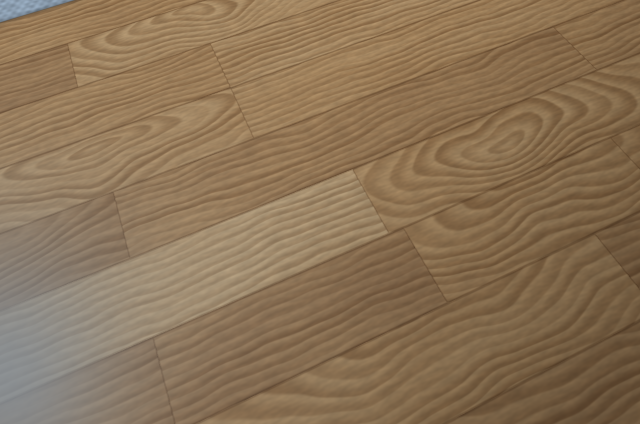
Reproduce this texture procedurally as a Shadertoy shader.

```glsl
const vec3 WOOD_DARK  = vec3(0.50, 0.385, 0.275);
const vec3 WOOD_MID   = vec3(0.635, 0.515, 0.365);
const vec3 WOOD_LIGHT = vec3(0.69, 0.60, 0.465);
const vec3 GRAIN_TINT = vec3(0.76, 0.69, 0.62);
const vec3 SEAM_TINT  = vec3(0.74, 0.68, 0.62);
const vec3 CARPET     = vec3(0.53, 0.60, 0.67);
const vec3 GLARE      = vec3(0.52, 0.56, 0.60);

const float RINGS = 9.0;          // growth rings per strip width
const float GRAIN_STRENGTH = 0.85;
const float SEAM_WIDTH = 0.016;   // in strip widths
const float HEART_OFFSET = 3.3;   // from end joint to centre of the rings
const int   ROWS = 9;

// Per row: position of an end joint and strip length, in strip widths
const float JOINT[ROWS]  = float[](20.0, 3.75, 7.1, 7.1, 3.95, 8.72, 9.03, 12.27, 20.0);
const float STRIP[ROWS]  = float[](20.0, 12.0, 11.0, 11.0, 11.15, 11.5, 5.03, 11.0, 20.0);
// Per row, before and after the joint: brightness and cathedral figure
const vec2 TONE[ROWS] = vec2[](vec2(0.0), vec2(-0.3, 0.3), vec2(0.0, 0.25),
    vec2(0.25, 0.0), vec2(-0.4, -0.2), vec2(0.75, 0.05), vec2(-0.4, 0.0),
    vec2(0.0, -0.3), vec2(-0.25));
const vec2 FIGURE[ROWS] = vec2[](vec2(0.1), vec2(0.1, 0.9), vec2(0.2, 0.0),
    vec2(0.8, 0.05), vec2(0.7, 0.25), vec2(0.0, 1.0), vec2(0.05, 0.8),
    vec2(0.7, 0.5), vec2(0.4));

float hash(vec2 p) {
    return fract(sin(dot(p, vec2(127.1, 311.7))) * 4375.85);
}

vec2 gradient(vec2 cell) {
    float angle = 6.2832 * hash(cell);
    return vec2(cos(angle), sin(angle));
}

float gradientNoise(vec2 p) {
    vec2 i = floor(p), f = fract(p);
    vec2 s = f * f * f * (f * (f * 6.0 - 15.0) + 10.0);
    float a = dot(gradient(i), f);
    float b = dot(gradient(i + vec2(1, 0)), f - vec2(1, 0));
    float c = dot(gradient(i + vec2(0, 1)), f - vec2(0, 1));
    float d = dot(gradient(i + vec2(1, 1)), f - vec2(1, 1));
    return mix(mix(a, b, s.x), mix(c, d, s.x), s.y);
}

// Canvas position (y down, in canvas heights) to floor: x along, y across strips
vec2 toFloor(vec2 p) {
    float depth = 0.0902 + 0.0045 * p.x + 0.0627 * p.y;
    return vec2(p.x + 0.206, p.y + 0.2995 * p.x - 0.053) / depth;
}

vec3 woodColor(vec2 f) {
    int row = clamp(int(floor(f.y)), 0, ROWS - 1);
    float across = f.y - float(row) - 0.5;
    float along = (f.x - JOINT[row]) / STRIP[row];
    float segment = floor(along);
    int side = segment < 0.0 ? 0 : 1;
    float seed = hash(vec2(segment + 5.0, float(row) + 2.0));
    float figure = FIGURE[row][side];
    float tone = TONE[row][side] + 0.16 * (seed - 0.5);

    // Rings: stretched ellipses for cathedral figure, near-parallel lines otherwise
    vec2 shift = vec2(17.0, 31.0) * seed;
    float heart = JOINT[row] + (side == 0 ? -HEART_OFFSET : HEART_OFFSET);
    float offset = mix(2.0, 0.4 * (seed - 0.5), figure);
    vec2 p = vec2((f.x - heart) * mix(0.02, 0.2, figure), across + offset);
    p.y += (0.1 + 0.3 * figure) * gradientNoise(f * vec2(0.45, 0.9) + shift);
    p.y += 0.05 * gradientNoise(f * vec2(1.3, 2.6) + shift);
    float ring = RINGS * length(p);
    float phase = fract(ring);
    float line = smoothstep(0.0, 0.75, phase) * (1.0 - smoothstep(0.82, 1.0, phase));
    float variety = 0.65 + 0.9 * gradientNoise(vec2(f.x * 0.15, ring * 0.6) + shift);

    // Broad mottling and fine pores
    tone += 0.3 * gradientNoise(f * vec2(0.5, 2.0) + shift);
    vec3 color = mix(WOOD_MID, WOOD_LIGHT, clamp(tone, 0.0, 1.0));
    color = mix(color, WOOD_DARK, clamp(-tone, 0.0, 1.0));
    color *= mix(vec3(1), GRAIN_TINT, GRAIN_STRENGTH * line * clamp(variety, 0.1, 1.0));
    color *= 1.0 + 0.10 * gradientNoise(f * vec2(3.0, 22.0) + shift);
    color *= 1.0 + 0.05 * gradientNoise(f * vec2(9.0, 34.0));

    // Long seams and fainter end joints
    float longSeam = 1.0 - smoothstep(0.3, 1.5, (0.5 - abs(across)) / SEAM_WIDTH);
    float endGap = (0.5 - abs(fract(along) - 0.5)) * STRIP[row];
    float endSeam = 1.0 - smoothstep(0.3, 1.5, endGap / SEAM_WIDTH);
    return color * mix(vec3(1), SEAM_TINT, max(0.7 * longSeam, 0.5 * endSeam));
}

vec3 carpetColor(vec2 f) {
    float weave = sin(f.x * 26.0) * sin(f.y * 32.0);
    return CARPET * (1.0 + 0.07 * weave + 0.15 * gradientNoise(f * vec2(3.0, 14.0)));
}

vec3 sceneColor(vec2 p) {
    vec2 f = toFloor(p);
    vec3 color = mix(carpetColor(f), woodColor(f), smoothstep(-0.02, 0.02, f.y));
    color *= mix(0.75, 1.0, smoothstep(-0.02, 0.12, abs(f.y)));

    // Falloff towards the lower right, window reflection at the lower left
    color *= 1.03 - 0.32 * smoothstep(0.8, 2.3, p.x + 0.7 * p.y);
    vec2 core = (p - vec2(0.0, 0.92)) / vec2(0.27, 0.34);
    vec2 haze = (p - vec2(0.0, 0.75)) / vec2(0.75, 0.5);
    float glare = 0.62 * exp(-dot(core, core)) + 0.24 * exp(-dot(haze, haze));
    return mix(color, GLARE, glare);
}

void mainImage(out vec4 fragColor, in vec2 fragCoord) {
    // Four samples per pixel smooth every edge
    vec3 sum = vec3(0);
    for (int i = 0; i < 4; i++) {
        vec2 jitter = vec2(i & 1, i >> 1) * 0.5 - 0.25;
        vec2 p = (fragCoord + jitter) / iResolution.y;
        sum += sceneColor(vec2(p.x, 1.0 - p.y));
    }
    fragColor = vec4(sum / 4.0, 1.0);
}
```
